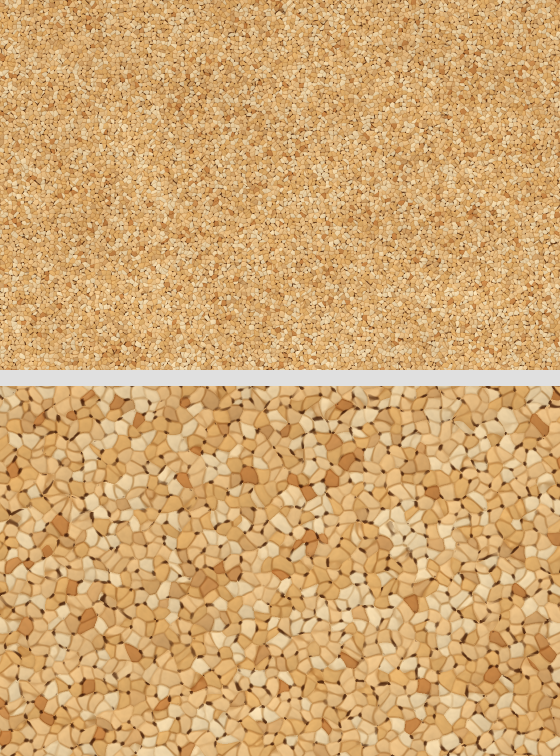
Top: the whole. Bottom: its middle third, enlarged.
Write a WebGL 2 fragment shader that draws this texture.

```glsl
#version 300 es
precision highp float;

uniform vec2 u_resolution;
out vec4 fragColor;

const float GRAINS_PER_HEIGHT = 90.0;
const float SIZE_VARIATION = 0.22;
const int SAMPLES = 2;

struct Grain {
    vec3 reach;   // distances to the three nearest grains
    vec3 seeds;   // one random value for each of them
    vec2 offset;  // position relative to the nearest centre
};

// Integer hash giving three values in 0..1
vec3 hash3(vec2 cell) {
    uvec3 v = uvec3(ivec3(ivec2(cell), 17) + 4096);
    v = v * 1664525u + 1013904223u;
    v += v.yzx * v.zxy;
    v ^= v >> 16u;
    v += v.yzx * v.zxy;
    return vec3(v >> 8u) / 16777216.0;
}

float layeredSines(vec2 p) {
    float sum = 0.0;
    float amplitude = 0.5;
    for (int i = 0; i < 4; i++) {
        sum += amplitude * sin(p.x + 1.7 * sin(p.y)) * cos(p.y - 1.3 * sin(p.x));
        p = mat2(1.3, 1.1, -1.1, 1.3) * p + 2.4;
        amplitude *= 0.6;
    }
    return sum;
}

// Cellular search with a random size for each grain
Grain findGrain(vec2 p) {
    vec2 base = floor(p);
    Grain g = Grain(vec3(9.0), vec3(0.0), vec2(0.0));
    for (int y = -1; y <= 1; y++) {
        for (int x = -1; x <= 1; x++) {
            vec2 cell = base + vec2(x, y);
            vec3 h = hash3(cell);
            vec2 offset = p - cell - mix(vec2(0.06), vec2(0.94), h.xy);
            float d = length(offset) - SIZE_VARIATION * (h.z - 0.5);
            float seed = fract(h.z * 37.0 + h.x * 11.0);
            if (d < g.reach.x) {
                g.reach = vec3(d, g.reach.xy);
                g.seeds = vec3(seed, g.seeds.xy);
                g.offset = offset;
            } else if (d < g.reach.y) {
                g.reach = vec3(g.reach.x, d, g.reach.y);
                g.seeds = vec3(g.seeds.x, seed, g.seeds.y);
            } else if (d < g.reach.z) {
                g.reach.z = d;
                g.seeds.z = seed;
            }
        }
    }
    return g;
}

vec3 grainColor(float pick) {
    vec3 color = vec3(0.91, 0.81, 0.64);                      // pale
    color = mix(color, vec3(0.89, 0.73, 0.51), smoothstep(0.18, 0.30, pick)); // wheat
    color = mix(color, vec3(0.86, 0.67, 0.41), smoothstep(0.58, 0.70, pick)); // honey
    color = mix(color, vec3(0.81, 0.63, 0.41), smoothstep(0.88, 0.91, pick)); // tan
    return mix(color, vec3(0.76, 0.51, 0.27), smoothstep(0.95, 0.98, pick));  // rust
}

vec3 corkColor(vec2 uv) {
    vec2 p = uv * GRAINS_PER_HEIGHT;
    p += 0.16 * sin(p.yx * 2.1 + 1.5 * sin(p * 0.7));
    Grain g = findGrain(p);
    vec3 color = grainColor(g.seeds.x);

    // Slight relief, brightness spread and mottling
    float light = 1.0 + 0.06 * dot(g.offset, vec2(-0.6, 0.8));
    light += 0.07 * (fract(g.seeds.x * 91.7) - 0.5);
    light += 0.035 * layeredSines(p * 3.1 + g.seeds.x * 40.0);
    color *= light;

    // Seams between neighbours, uneven in strength
    float pairSeed = fract((g.seeds.x + g.seeds.y) * 53.3);
    float seam = 1.0 - smoothstep(0.0, 0.3, g.reach.y - g.reach.x);
    color *= mix(vec3(1.0), vec3(0.80, 0.69, 0.53), seam * mix(0.25, 1.0, pairSeed));

    // Dark pits at some junctions of three grains
    float pitSeed = fract((g.seeds.x + g.seeds.y + g.seeds.z) * 71.9);
    float pit = 1.0 - smoothstep(0.12, 0.38, g.reach.z - g.reach.x);
    color *= mix(vec3(1.0), vec3(0.45, 0.33, 0.24), pit * smoothstep(0.68, 0.88, pitSeed));

    // Broad, soft changes of tone
    float tone = 0.05 * layeredSines(uv * 7.0 + 1.0) - 0.04 * (uv.y - 0.5);
    return color * (1.0 + tone * vec3(0.7, 1.0, 1.4));
}

void main() {
    vec3 total = vec3(0.0);
    for (int y = 0; y < SAMPLES; y++) {
        for (int x = 0; x < SAMPLES; x++) {
            vec2 shift = (vec2(x, y) + 0.5) / float(SAMPLES) - 0.5;
            total += corkColor((gl_FragCoord.xy + shift) / u_resolution.y);
        }
    }
    fragColor = vec4(total / float(SAMPLES * SAMPLES), 1.0);
}
```
